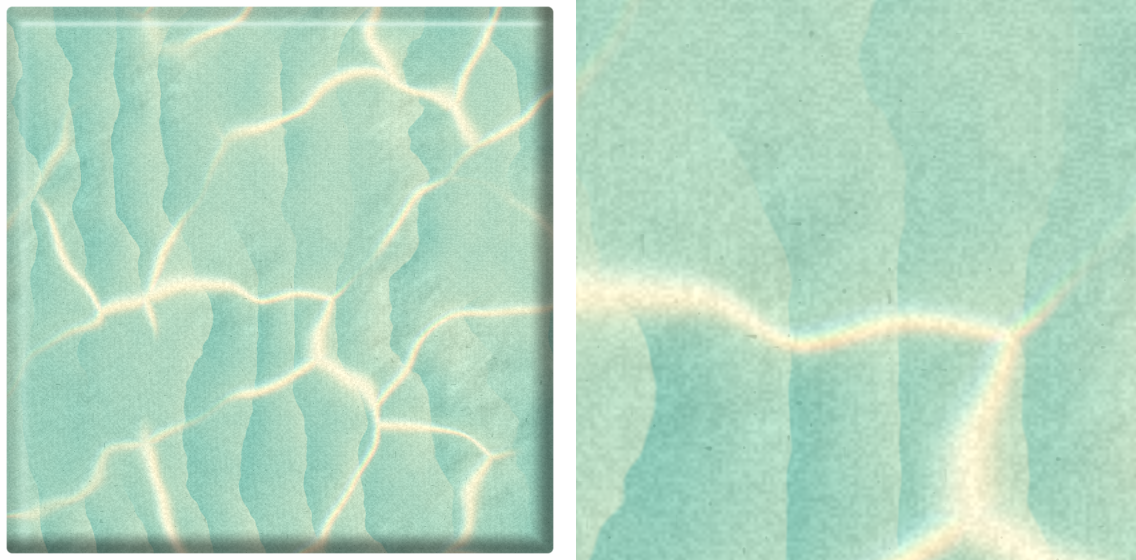
Left: the whole. Right: its middle third, enlarged.
Write a Shadertoy shader that draws this texture.

```glsl
// Sunlit shallow water over rippled sand, set in a bevelled tile on white.
// Sawtooth bands form the ripples; warped Voronoi borders form the caustics,
// sampled once per colour channel with a small offset to give prism fringes.

#define TEAL vec3(0.565, 0.795, 0.725)
#define PALE vec3(0.765, 0.875, 0.775)
#define CREAM vec3(0.92, 0.94, 0.78)
#define GLOW vec3(1.0, 0.975, 0.86)
#define RIPPLES 9.0
#define CELLS vec2(2.7, 4.2)
#define CELL_ANGLE 0.68
#define DISPERSION 0.0032
#define GRAIN 0.075
#define MARGIN 0.012
#define BEVEL_DARK 0.43

float hash(vec2 p) {
    return fract(sin(dot(p, vec2(127.1, 311.7))) * 43758.545);
}

vec2 hash2(vec2 p) {
    return vec2(hash(p), hash(p + 37.4));
}

float noise(vec2 p) {
    vec2 i = floor(p), f = fract(p);
    f = f * f * (3.0 - 2.0 * f);
    return mix(mix(hash(i), hash(i + vec2(1, 0)), f.x),
               mix(hash(i + vec2(0, 1)), hash(i + vec2(1, 1)), f.x), f.y);
}

float fbm(vec2 p) {
    float sum = 0.0, amp = 0.53;
    for (int i = 0; i < 4; i++) {
        sum += amp * noise(p);
        p = p * 2.03 + 17.3;
        amp *= 0.5;
    }
    return sum;
}

// Distance to the nearest Voronoi border, in cell units
float voronoiBorder(vec2 p) {
    vec2 cell = floor(p), f = fract(p), nearest = vec2(0), nearCell = vec2(0);
    float best = 9.0;
    for (int y = -1; y <= 1; y++)
    for (int x = -1; x <= 1; x++) {
        vec2 g = vec2(x, y);
        vec2 r = g + 0.1 + 0.8 * hash2(cell + g) - f;
        if (dot(r, r) < best) { best = dot(r, r); nearest = r; nearCell = g; }
    }
    float border = 9.0;
    for (int y = -2; y <= 2; y++)
    for (int x = -2; x <= 2; x++) {
        vec2 g = nearCell + vec2(x, y);
        vec2 r = g + 0.1 + 0.8 * hash2(cell + g) - f;
        vec2 d = r - nearest;
        if (dot(d, d) > 1e-4) border = min(border, dot(0.5 * (r + nearest), normalize(d)));
    }
    return border;
}

// Caustic light: x is the bright core, y the soft halo
vec2 caustic(vec2 p) {
    vec2 q = p + 0.11 * (vec2(noise(p * 5.0), noise(p * 5.0 + 31.0)) - 0.5);
    q += 0.036 * (vec2(noise(p * 15.0 + 8.0), noise(p * 15.0 + 53.0)) - 0.5);
    float c = cos(CELL_ANGLE), s = sin(CELL_ANGLE);
    float d = voronoiBorder(mat2(c, -s, s, c) * q * CELLS + 5.0) / 3.5;
    float strength = smoothstep(0.2, 0.58, noise(p * 6.0 + 12.0));
    float width = mix(0.003, 0.014, noise(p * 13.0 + 4.0));
    return strength * vec2(exp(-d * d / (width * width)), exp(-d / 0.018));
}

// Sand tone: 0 is the shaded foot of a ripple, 1 its pale crest
float sandTone(vec2 p) {
    float x = p.x * RIPPLES + 1.5 * noise(p * vec2(3.0, 4.5))
            + 0.4 * noise(p * vec2(9.0, 16.0)) + 0.07 * noise(p * 60.0);
    float f = fract(x);
    float ramp = f * (1.0 - smoothstep(0.965, 1.0, f));
    float relief = smoothstep(0.1, 0.8, noise(p * vec2(8.0, 5.0) + 7.0));
    return mix(0.5, ramp, relief) + 1.0 * (fbm(p * vec2(7.0, 5.0) + 3.0) - 0.5);
}

// Shading of the four bevelled sides, with a highlight along top and left
vec3 bevel(vec3 col, vec2 p) {
    vec2 low = p - MARGIN, high = 1.0 - MARGIN - p;
    float dark = max(1.0 - smoothstep(0.006, 0.046, high.x),
                     1.0 - smoothstep(0.008, 0.044, low.y));
    float dim = max(1.0 - smoothstep(0.0, 0.032, low.x),
                    1.0 - smoothstep(0.012, 0.03, high.y));
    col *= (1.0 - BEVEL_DARK * dark) * (1.0 - 0.13 * dim);
    float topLine = exp(-pow((high.y - 0.031) / 0.005, 2.0))
                  * smoothstep(0.01, 0.04, min(low.x, high.x));
    float leftLine = exp(-pow((low.x - 0.031) / 0.009, 2.0))
                   * smoothstep(0.01, 0.04, min(low.y, high.y));
    return mix(col, vec3(0.9, 0.98, 0.95), 0.55 * topLine + 0.2 * leftLine);
}

void mainImage(out vec4 fragColor, in vec2 fragCoord) {
    vec2 p = fragCoord / iResolution.xy;

    // Rippled sand with fine dents
    vec3 col = mix(TEAL, PALE, clamp(sandTone(p), -0.15, 1.1));
    float dents = fbm(p * 24.0) - fbm(p * 24.0 + vec2(-0.16, 0.16));
    col += 0.22 * dents * smoothstep(0.35, 0.75, noise(p * 7.0 + 21.0));

    // Caustics, red shifted down right and blue up left
    vec2 shift = DISPERSION * vec2(1.0, -1.0);
    vec2 mid = caustic(p);
    vec3 core = vec3(caustic(p - shift).x, mid.x, caustic(p + shift).x);
    col = mix(col, CREAM, 0.5 * mid.y);
    col = mix(col, GLOW, 0.92 * core);

    // Film grain and sparse specks
    col += GRAIN * (noise(p * 420.0) + 0.5 * noise(p * 230.0 + 9.0) - 0.75);
    col -= 0.1 * smoothstep(0.93, 1.0, noise(p * 150.0 + 40.0));
    col = bevel(col, p);

    // Rounded tile on white
    vec2 box = abs(p - 0.5) - (0.5 - MARGIN - 0.01);
    float edge = length(max(box, 0.0)) + min(max(box.x, box.y), 0.0) - 0.01;
    float aa = 1.0 / iResolution.y;
    col = mix(col, vec3(0.995), smoothstep(-aa, aa, edge));
    fragColor = vec4(clamp(col, 0.0, 1.0), 1.0);
}
```
